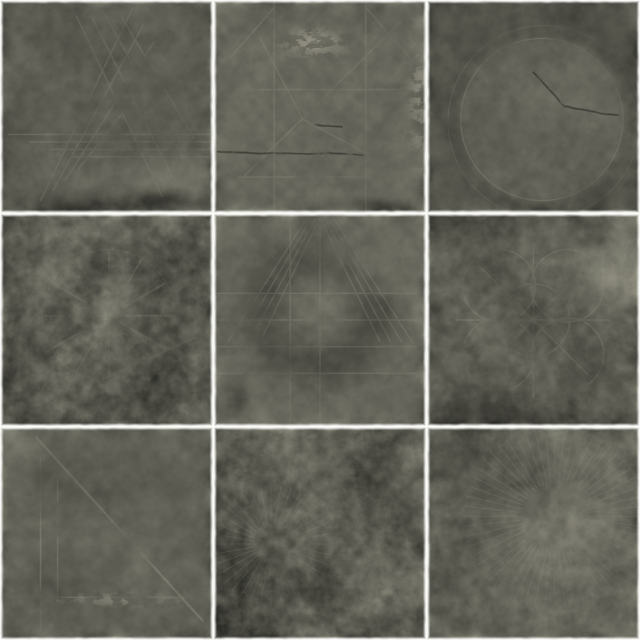
This texture is drawn by a Shadertoy shader. Its source:

```glsl
// Three by three worn grey cement tiles with faint drafting lines and pale grout.

const vec3 BASE = vec3(0.375, 0.373, 0.335);
const vec3 CHALK = vec3(0.62, 0.61, 0.55);
const vec3 GROUT = vec3(0.98, 0.98, 0.97);
const float TILES = 3.0;

float hash(vec2 p) {
    vec3 q = fract(vec3(p.xyx) * 0.1031);
    q += dot(q, q.yzx + 33.33);
    return fract((q.x + q.y) * q.z);
}

float noise(vec2 p) {
    vec2 i = floor(p), f = fract(p);
    f = f * f * (3.0 - 2.0 * f);
    return mix(mix(hash(i), hash(i + vec2(1, 0)), f.x),
               mix(hash(i + vec2(0, 1)), hash(i + vec2(1, 1)), f.x), f.y);
}

float fbm(vec2 p) {
    float sum = 0.0, amp = 0.5;
    for (int i = 0; i < 5; i++) {
        sum += amp * noise(p);
        p = mat2(1.6, 1.2, -1.2, 1.6) * p + 7.3;
        amp *= 0.5;
    }
    return sum / 0.97;
}

float line(vec2 p, float ax, float ay, float bx, float by) {
    vec2 a = vec2(ax, ay), v = vec2(bx, by) - a;
    return length(p - a - v * clamp(dot(p - a, v) / dot(v, v), 0.0, 1.0));
}

float ring(vec2 p, vec2 c, float r) { return abs(length(p - c) - r); }

float rays(vec2 p, vec2 c, float count, float inner, float outer) {
    vec2 v = p - c;
    float r = length(v), turn = 6.28318 / count;
    float a = mod(atan(v.y, v.x) + 0.5 * turn, turn) - 0.5 * turn;
    return max(r * abs(sin(a)), max(inner - r, r - outer));
}

// Soft spot: 1 at its centre, fading out over its size
float blot(vec2 p, float x, float y, float w, float h) {
    vec2 k = (p - vec2(x, y)) / vec2(w, h);
    return exp(-dot(k, k));
}

float stroke(float d, float width, float px) {
    return 1.0 - smoothstep(width - px, width + px, d);
}

// Distance to the drafting lines of one tile
float drafting(vec2 p, int id) {
    float d = 1.0;
    vec2 m = vec2(abs(p.x - 0.5), p.y), mid = vec2(0.5);
    for (int i = 0; i < 4; i++) {
        float k = float(i), y = 0.37 - 0.035 * k;
        if (id == 0) {
            d = min(d, line(p, 0.62 + 0.05 * k, 0.96 - 0.08 * k, 0.19 + 0.06 * k, 0.06 + 0.05 * k));
            d = min(d, line(p, 0.36 + 0.07 * k, 0.92, 0.76 + 0.05 * k, 0.08 + 0.09 * k));
            d = min(d, line(p, 0.04 + 0.1 * k, y, 0.98, y));
        } else if (id == 4) {
            d = min(d, line(p, 0.02, 0.25 + 0.125 * k, 0.95, 0.25 + 0.125 * k));
            d = min(d, line(m, 0.02 * k, 0.98, 0.28 + 0.05 * k, 0.4));
        } else if (id == 5) d = min(d, ring(p, 0.34 + 0.32 * vec2(i % 2, i / 2), 0.17));
    }
    if (id == 1) {
        d = min(abs(m.x - 0.215), line(p, 0.03, 0.58, 0.9, 0.58));
        d = min(d, min(line(p, 0.12, 0.17, 0.7, 0.17), line(p, 0.15, 0.18, 0.88, 0.9)));
        d = min(d, min(line(p, 0.22, 0.82, 0.42, 0.44), line(p, 0.42, 0.44, 0.72, 0.28)));
        d = min(d, line(m, 0.21, 0.97, 0.42, 0.73));
    }
    if (id == 2) d = min(ring(p, vec2(0.54, 0.44), 0.38), ring(p, vec2(0.55, 0.43), 0.45) + 0.002);
    if (id == 3) {
        d = min(rays(p, vec2(0.51, 0.52), 12.0, 0.0, 0.3), ring(p, vec2(0.51, 0.52), 0.31) + 0.003);
        d = min(d, line(p, 0.48, 0.22, 0.92, 0.42));
    }
    if (id == 4) d = min(d, min(m.x, abs(p.x - 0.36)));
    if (id == 5) d = min(d, min(ring(p, mid, 0.17), rays(p, mid, 8.0, 0.0, 0.36)));
    if (id == 6) {
        d = min(line(p, 0.17, 0.95, 0.95, 0.09) - 0.002, line(p, 0.19, 0.04, 0.19, 0.85));
        d = min(d, min(line(p, 0.27, 0.18, 0.27, 0.75), line(p, 0.27, 0.2, 0.86, 0.2)));
    }
    if (id == 7) d = rays(p, vec2(0.27, 0.45), 36.0, 0.08, 0.28) + 0.002;
    if (id == 8) d = rays(p, vec2(0.6, 0.58), 56.0, 0.16, 0.42) + 0.002;
    return d;
}

// Broad light and dark stains of one tile
float stains(vec2 p, int id) {
    if (id == 0) return 0.25 * blot(p, 0.8, 0.16, 0.4, 0.09) - 0.42 * blot(p, 0.62, 0.05, 0.45, 0.035);
    if (id == 1) return 0.08 - 0.2 * blot(p, 0.85, 0.02, 0.3, 0.03);
    if (id == 2) return 0.03 - 0.15 * smoothstep(0.36, 0.42, length(p - vec2(0.54, 0.44)));
    if (id == 3) return 0.25 * blot(p, 0.51, 0.53, 0.05, 0.05) - 0.06;
    if (id == 4) return 0.1 - 0.26 * blot(vec2(ring(p, vec2(0.48, 0.53), 0.24), 0), 0.0, 0.0, 0.13, 1.0)
        + 0.12 * blot(p, 0.62, 0.6, 0.1, 0.16) - 0.3 * blot(p, 0.12, 0.12, 0.07, 0.07);
    if (id == 5) return 0.3 * blot(p, 0.95, 0.7, 0.14, 0.28) - 0.3 * blot(p, 0.3, 0.04, 0.35, 0.1);
    if (id == 6) return 0.3 * blot(p, 0.04, 0.97, 0.14, 0.14) + 0.15 * blot(p, 0.68, 0.37, 0.05, 0.05);
    if (id == 7) return 0.02 - 0.28 * blot(p, 0.2, 0.3, 0.22, 0.45);
    return 0.22 * blot(p, 0.68, 0.45, 0.3, 0.25);
}

// Distance to the dark cracks of one tile
float cracks(vec2 p, int id) {
    if (id == 1) return min(line(p, 0.02, 0.29, 0.7, 0.27), line(p, 0.48, 0.42, 0.6, 0.4));
    if (id == 2) return min(line(p, 0.5, 0.66, 0.65, 0.5), line(p, 0.65, 0.5, 0.92, 0.46));
    return 1.0;
}

void mainImage(out vec4 fragColor, in vec2 fragCoord) {
    vec2 uv = fragCoord / iResolution.xy * TILES, cell = floor(uv), p = fract(uv), s = p + cell * 17.0;
    float px = TILES / iResolution.y, cloud = fbm(s * 4.0), grain = fbm(s * 22.0 + 5.0);
    int id = int(cell.x + TILES * (TILES - 1.0 - cell.y));
    vec2 drift = vec2(cloud, fbm(s * 5.0 + 40.0)) - 0.5, rim = 0.5 - abs(p - 0.5);
    // Mottling, stains and worn rims
    float edge = min(rim.x, rim.y), rough = id == 3 || id == 7 ? 1.5 : id == 5 || id == 8 ? 1.0 : 0.6;
    float tone = rough * (0.5 * (cloud - 0.5) + 0.4 * (grain - 0.5)) - 0.02;
    tone += stains(p + drift * (id == 2 ? 0.02 : 0.1), id);
    tone += exp(-edge * 28.0) * 1.3 * (fbm(s * 9.0 + 70.0) - 0.52);
    vec3 color = BASE * (1.0 + tone);
    // Faint lines, rubbed away in places
    float faint = (id == 6 ? 0.4 : 0.3) * smoothstep(0.2, 0.75, fbm(s * 6.0 + 90.0));
    color = mix(color, CHALK, faint * stroke(drafting(p, id), 0.003, px));
    // Cracks and pale flakes
    color *= 1.0 - 0.4 * stroke(cracks(p + 0.03 * drift, id), 0.004, px) * smoothstep(0.3, 0.6, grain);
    float chips = id == 1 ? blot(p, 0.47, 0.8, 0.13, 0.06) + 0.7 * blot(p, 0.97, 0.55, 0.05, 0.3) : 0.0;
    if (id == 6) chips = 0.6 * blot(p, 0.55, 0.19, 0.25, 0.03);
    color = mix(color, CHALK, 0.75 * chips * smoothstep(0.48, 0.62, fbm(s * vec2(24, 34) + 30.0)));
    // Grout with a soft, slightly uneven edge
    float joint = edge + 0.003 * (noise(s * 30.0) - 0.5);
    fragColor = vec4(mix(GROUT, color, smoothstep(0.001, 0.02, joint)), 1.0);
}
```
